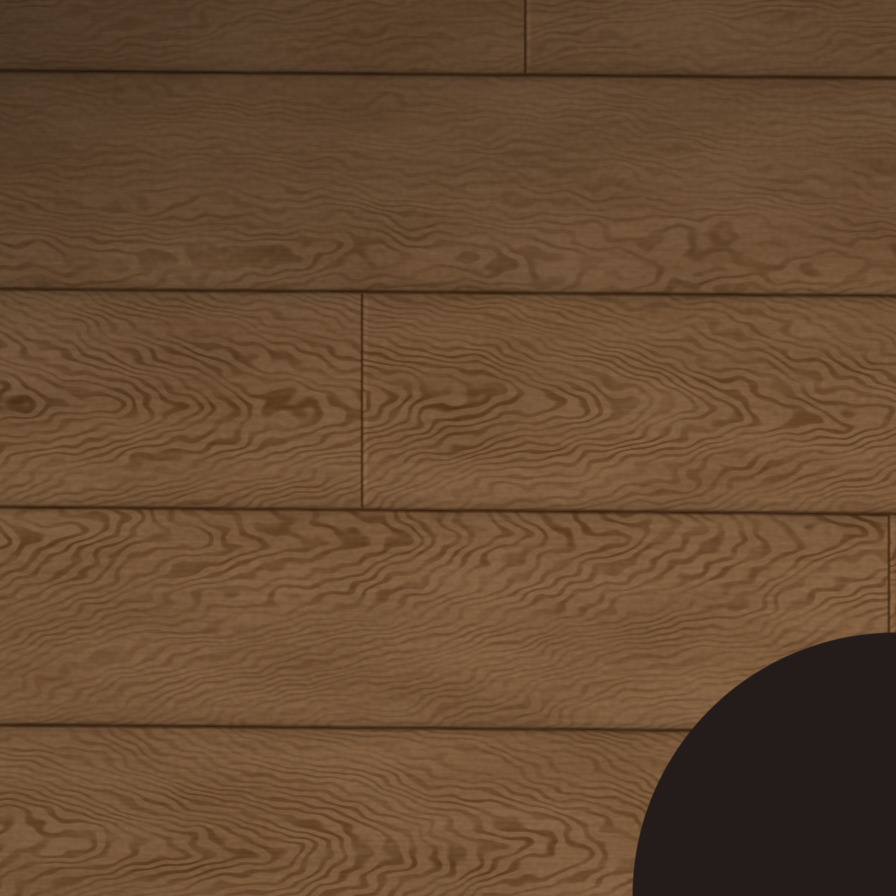
Give the GLSL for this texture, as a WebGL 1 fragment shader.

```glsl
precision highp float;
// Brown oak floorboards with arched grain, partly covered by a dark disc at the lower right.

uniform vec2 u_resolution;

const vec3 WOOD_LIGHT = vec3(0.495, 0.368, 0.255);
const vec3 WOOD_DARK = vec3(0.315, 0.200, 0.100);
const vec3 SEAM_COLOR = vec3(0.190, 0.110, 0.045);
const vec3 DISC_COLOR = vec3(0.140, 0.110, 0.104);

const float BOARD_HEIGHT = 0.2433;
const float BOARD_LENGTH = 1.6;
const float FIRST_SEAM = 0.187;
const float SEAM_TILT = 0.008;
const float DISC_RADIUS = 0.294;

vec2 gradient(vec2 cell) {
  float h = fract(sin(dot(cell, vec2(127.1, 311.7))) * 43758.5);
  return vec2(cos(6.2832 * h), sin(6.2832 * h));
}

// Gradient noise, roughly -0.7 to 0.7
float noise(vec2 p) {
  vec2 i = floor(p);
  vec2 f = p - i;
  vec2 u = f * f * f * (f * (f * 6.0 - 15.0) + 10.0);
  float a = dot(gradient(i), f);
  float b = dot(gradient(i + vec2(1.0, 0.0)), f - vec2(1.0, 0.0));
  float c = dot(gradient(i + vec2(0.0, 1.0)), f - vec2(0.0, 1.0));
  float d = dot(gradient(i + vec2(1.0, 1.0)), f - vec2(1.0, 1.0));
  return mix(mix(a, b, u.x), mix(c, d, u.x), u.y);
}

// Staggered end joints: a new offset for each row
float jointOffset(float row) {
  return 0.992 - 0.5477 * row - 0.0403 * row * row;
}

// Soft line of given half width around zero distance
float lineMask(float dist, float halfWidth, float blur) {
  return 1.0 - smoothstep(halfWidth - blur, halfWidth + blur, abs(dist));
}

// Darkness of the growth rings; arches point to the right
float ringGrain(vec2 p, float row, float seed) {
  float heart = 0.09 * sin(1.5 + 1.7 * row);
  float straight = step(1.5, row);
  float v = p.y - heart;
  vec2 q = vec2(p.x, v) + seed * vec2(3.7, 9.1);
  float across = sqrt(v * v + 0.0005);
  float phase = 105.0 * across + mix(31.0, 9.0, straight) * p.x;
  phase += 3.2 * noise(q * vec2(4.0, 11.0));
  phase += 1.5 * noise(q * vec2(13.0, 30.0));
  phase += 0.8 * noise(q * vec2(34.0, 62.0));
  float wave = 0.5 + 0.5 * sin(6.2832 * phase);
  float nearHeart = exp(-v * v * 150.0);
  float broken = 0.62 + 0.7 * noise(q * vec2(9.0, 38.0));
  float strength = mix(0.45, 1.0, nearHeart) * mix(1.0, 0.65, straight);
  return smoothstep(0.3, 1.0, wave) * clamp(broken, 0.15, 1.0) * strength;
}

// Fine pores stretched along the board
float fibres(vec2 p, float seed) {
  vec2 q = p + seed * vec2(5.3, 2.9);
  return 0.6 * noise(q * vec2(18.0, 210.0)) + 0.4 * noise(q * vec2(75.0, 340.0));
}

vec3 boardColor(vec2 p, float row, float seed) {
  float mottle = noise(p * vec2(5.0, 17.0) + seed * 4.3);
  float dark = 0.13 + 0.72 * ringGrain(p, row, seed);
  dark += 0.28 * fibres(p, seed) + 0.22 * mottle;
  vec3 wood = mix(WOOD_LIGHT, WOOD_DARK, clamp(dark, 0.0, 1.1));
  return wood * (1.0 + 0.06 * noise(p * 150.0 + seed));
}

// Light falls off towards the top and the left
float roomLight(vec2 uv) {
  float top = smoothstep(0.4, 1.05, uv.y);
  float left = (1.0 - uv.x) * (1.0 - uv.x);
  return 1.05 - 0.24 * top - left * (0.07 + 0.13 * top);
}

void main() {
  vec2 uv = gl_FragCoord.xy / u_resolution;
  float pixel = 1.0 / min(u_resolution.x, u_resolution.y);

  // Rows and boards
  float y = (uv.y + SEAM_TILT * (uv.x - 0.5) - FIRST_SEAM) / BOARD_HEIGHT;
  float row = floor(y);
  float x = (uv.x - jointOffset(row)) / BOARD_LENGTH;
  float seed = row * 2.0 + floor(x) * 5.0 + 11.0;
  vec2 local = vec2(uv.x, (fract(y) - 0.5) * BOARD_HEIGHT);
  vec3 color = boardColor(local, row, seed);

  // Seams between rows, with a soft shadow, and thin end joints
  float seamDist = (0.5 - abs(fract(y) - 0.5)) * BOARD_HEIGHT;
  float jointDist = (fract(x + 0.5) - 0.5) * BOARD_LENGTH;
  float wear = 0.8 + 0.35 * noise(vec2(uv.x * 22.0, row * 3.1 + 0.4));
  float seam = lineMask(seamDist, 0.0017, 0.0012 + pixel) * wear;
  float joint = lineMask(jointDist, 0.0011, 0.0006 + pixel) * 0.8;
  color *= 1.0 - 0.2 * exp(-seamDist / 0.006);
  color *= 1.0 + 0.09 * lineMask(jointDist - 0.004, 0.002, 0.002);
  color = mix(color, SEAM_COLOR, clamp(max(seam, joint), 0.0, 1.0));
  color *= roomLight(uv);

  // Disc centred on the lower right corner
  float discDist = length(uv - vec2(1.0, 0.0)) - DISC_RADIUS;
  color = mix(DISC_COLOR, color, smoothstep(-pixel, pixel, discDist));

  gl_FragColor = vec4(color, 1.0);
}
```
